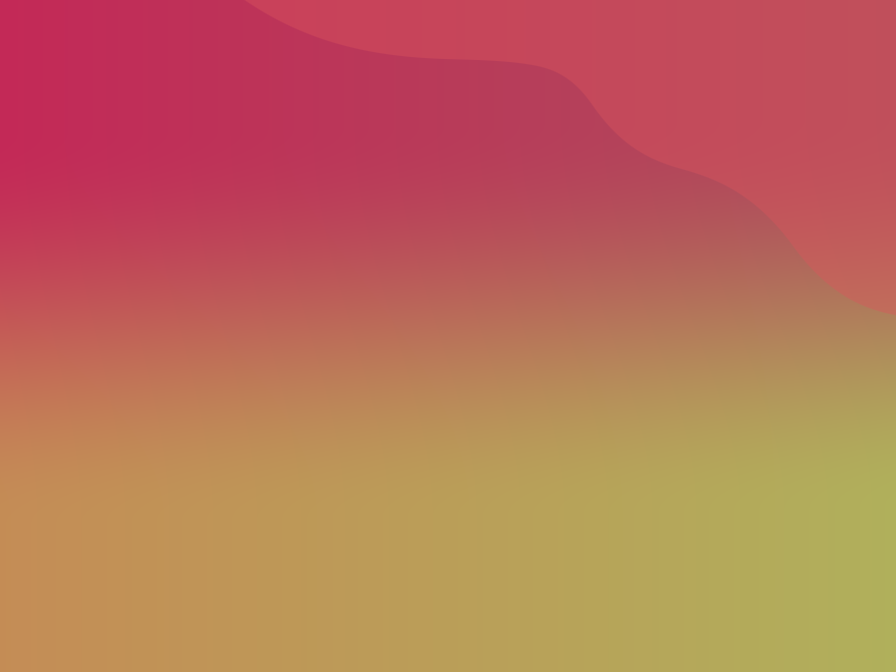
Reproduce this background procedurally as a WebGL 2 fragment shader.

```glsl
#version 300 es
precision highp float;
// Crimson to olive gradient with a lighter wavy layer in the upper right corner.

#define TOP_LEFT     vec3(0.765, 0.160, 0.342)
#define TOP_RIGHT    vec3(0.680, 0.300, 0.358)
#define BOTTOM_LEFT  vec3(0.770, 0.550, 0.335)
#define BOTTOM_RIGHT vec3(0.690, 0.690, 0.358)
#define LAYER_TINT   vec3(0.860, 0.330, 0.360)
#define LAYER_ALPHA  0.41
#define FADE_START   0.20
#define FADE_END     0.78
#define FADE_TILT    0.025

uniform vec2 u_resolution;
out vec4 fragColor;

// Wave knots: x, depth below the top, slope.
const int KNOTS = 7;
const vec3 wave[KNOTS] = vec3[KNOTS](
    vec3(0.273, 0.000, 0.91), vec3(0.501, 0.088, 0.04),
    vec3(0.586, 0.095, 0.19), vec3(0.661, 0.156, 1.93),
    vec3(0.762, 0.252, 0.37), vec3(0.885, 0.366, 1.83),
    vec3(1.000, 0.469, 0.24));

// Cubic Hermite curve between two knots.
float hermite(vec3 a, vec3 b, float x) {
    float span = b.x - a.x;
    float t = clamp((x - a.x) / span, 0.0, 1.0);
    float s = 1.0 - t;
    return mix(a.y, b.y, t * t * (3.0 - 2.0 * t))
         + span * t * s * (a.z * s - b.z * t);
}

// Depth of the layer's lower edge; continues straight left of the first knot.
float waveDepth(float x) {
    float depth = wave[0].y + wave[0].z * (x - wave[0].x);
    for (int i = 0; i < KNOTS - 1; i++) {
        if (x >= wave[i].x) depth = hermite(wave[i], wave[i + 1], x);
    }
    return depth;
}

void main() {
    vec2 uv = gl_FragCoord.xy / u_resolution;
    float depth = 1.0 - uv.y;

    // Four-corner background with a soft vertical fade
    vec3 upper = mix(TOP_LEFT, TOP_RIGHT, uv.x);
    vec3 lower = mix(BOTTOM_LEFT, BOTTOM_RIGHT, uv.x);
    float fade = smoothstep(FADE_START, FADE_END, depth + FADE_TILT * uv.x);
    vec3 color = mix(upper, lower, fade);

    // Translucent layer with an antialiased edge
    float inside = waveDepth(uv.x) - depth;
    float coverage = clamp(inside / fwidth(inside) + 0.5, 0.0, 1.0);
    color = mix(color, LAYER_TINT, LAYER_ALPHA * coverage);

    fragColor = vec4(color, 1.0);
}
```
